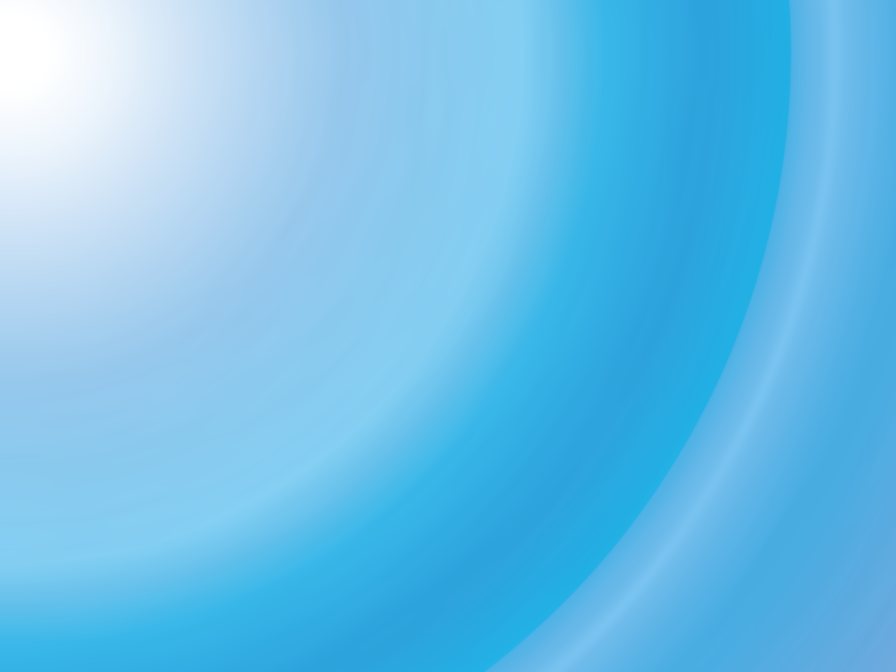
Give the GLSL for this background, as a WebGL 2 fragment shader.

```glsl
#version 300 es
precision highp float;
// Soft concentric rings of blue light spreading from a white glow at upper left.
// One radial colour ramp makes the disc, a second the outer band; they meet
// at a crisp rim, and stretched value noise adds faint brushed arcs.

#define CENTER vec2(0.017, 0.922)   // glow centre, in canvas heights
#define RIM_RADIUS 1.160            // crisp edge of the disc
#define CREST_RADIUS 1.226          // bright streak in the outer band
#define CREST_GAIN 0.018
#define ARC_SCALE vec2(70.0, 7.0)   // noise frequency across and along arcs
#define ARC_GAIN 0.010

uniform vec2 u_resolution;
out vec4 fragColor;

float hash(vec2 p) {
    return fract(sin(dot(p, vec2(127.1, 311.7))) * 43758.5453);
}

float noise(vec2 p) {
    vec2 cell = floor(p), f = fract(p);
    f = f * f * (3.0 - 2.0 * f);
    float low = mix(hash(cell), hash(cell + vec2(1, 0)), f.x);
    float high = mix(hash(cell + vec2(0, 1)), hash(cell + vec2(1, 1)), f.x);
    return mix(low, high, f.y);
}

// Blend linearly from the running colour to the next between two radii.
void ramp(inout vec3 color, float r, float from, float to, vec3 next) {
    color = mix(color, next, clamp((r - from) / (to - from), 0.0, 1.0));
}

// White glow, lavender haze, sky blue, then the deep cyan ring.
vec3 discColor(float r) {
    vec3 color = vec3(1.0);
    ramp(color, r, 0.055, 0.150, vec3(0.925, 0.957, 0.988));
    ramp(color, r, 0.150, 0.260, vec3(0.810, 0.890, 0.964));
    ramp(color, r, 0.260, 0.370, vec3(0.700, 0.835, 0.945));
    ramp(color, r, 0.370, 0.490, vec3(0.588, 0.784, 0.925));
    ramp(color, r, 0.490, 0.625, vec3(0.540, 0.790, 0.935));
    ramp(color, r, 0.625, 0.760, vec3(0.515, 0.808, 0.950));
    ramp(color, r, 0.760, 0.816, vec3(0.400, 0.757, 0.922));
    ramp(color, r, 0.816, 0.882, vec3(0.225, 0.718, 0.910));
    ramp(color, r, 0.882, 0.955, vec3(0.195, 0.678, 0.890));
    ramp(color, r, 0.955, 1.020, vec3(0.178, 0.640, 0.866));
    ramp(color, r, 1.050, RIM_RADIUS, vec3(0.132, 0.692, 0.898));
    return color;
}

// Pale streak falling to mid blue, then a violet tint in the far corner.
vec3 bandColor(float r) {
    vec3 color = vec3(0.300, 0.695, 0.898);
    ramp(color, r, RIM_RADIUS, 1.190, vec3(0.390, 0.720, 0.910));
    ramp(color, r, 1.190, CREST_RADIUS, vec3(0.455, 0.745, 0.922));
    ramp(color, r, CREST_RADIUS, 1.285, vec3(0.365, 0.708, 0.904));
    ramp(color, r, 1.285, 1.345, vec3(0.285, 0.677, 0.886));
    ramp(color, r, 1.380, 1.600, vec3(0.430, 0.665, 0.870));
    float crest = (r - CREST_RADIUS) / 0.012;
    return color + CREST_GAIN * exp(-crest * crest);
}

void main() {
    vec2 offset = gl_FragCoord.xy / u_resolution.y - CENTER;
    float r = length(offset);
    float angle = atan(offset.x, -offset.y);

    // Join disc and band with a smoothed rim
    float soft = 0.0010 + 0.75 / u_resolution.y;
    float outside = smoothstep(RIM_RADIUS - soft, RIM_RADIUS + soft, r);
    vec3 color = mix(discColor(r), bandColor(r), outside);

    // Faint brushed arcs, absent from the white core
    float arcs = noise(vec2(r, angle) * ARC_SCALE) - 0.5;
    color += ARC_GAIN * arcs * smoothstep(0.15, 0.60, r);

    fragColor = vec4(clamp(color, 0.0, 1.0), 1.0);
}
```
